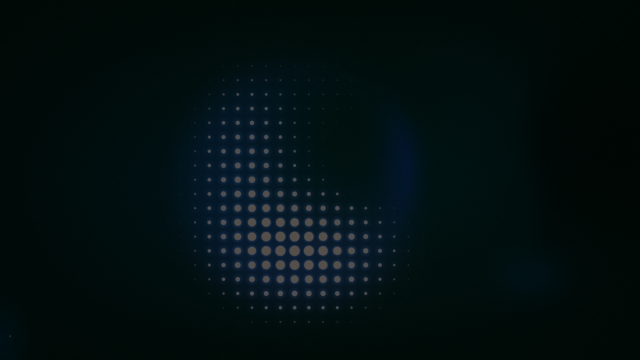
This background is drawn by a WebGL 1 fragment shader. Its source:

```glsl
precision highp float;

uniform vec2 u_resolution;

float hash(vec2 p) {
  return fract(sin(dot(p, vec2(12.9898, 78.233))) * 43758.5453);
}

// Soft elliptical spot with the given center and spread
float blob(vec2 p, vec2 center, vec2 spread) {
  vec2 d = (p - center) / spread;
  return exp(-0.5 * dot(d, d));
}

// Halftone dot radius at a grid point
float dotRadius(vec2 p) {
  float r = 0.0134 * blob(p, vec2(-0.037, -0.201), vec2(0.150, 0.106));
  r += 0.0079 * blob(p, vec2(-0.206, 0.025), vec2(0.097, 0.174));
  r += 0.0019 * blob(p, vec2(0.037, 0.245), vec2(0.116, 0.100));
  // Hollow inside the crescent
  float hollow = length((p - vec2(0.15, 0.045)) / vec2(1.1, 1.0));
  r -= 0.0026 * (1.0 - smoothstep(0.08, 0.13, hollow));
  // Stray dots near the lower corners
  r += 0.0028 * blob(p, vec2(-0.87, -0.44), vec2(0.02, 0.03));
  r += 0.0014 * blob(p, vec2(0.57, -0.315), vec2(0.05, 0.012));
  return max(r, 0.0);
}

vec3 backdrop(vec2 p) {
  vec3 color = mix(vec3(0.0, 0.030, 0.018), vec3(0.0, 0.066, 0.053),
                   blob(p, vec2(0.0), vec2(0.55, 0.36)));
  color += vec3(0.0, 0.006, 0.026) * blob(p, vec2(-0.45, -0.02), vec2(0.25, 0.22));
  color += vec3(0.0, 0.010, 0.024) * blob(p, vec2(0.42, 0.05), vec2(0.14, 0.25));

  // Shadow at the right side
  float shadow = smoothstep(0.54, 0.64, p.x + 0.02 * sin(p.y * 14.0));
  color *= 1.0 - 0.4 * shadow * blob(p, vec2(0.73, 0.08), vec2(0.25, 0.20));

  // Blue disc with a green hollow
  float disc = 1.0 - smoothstep(0.26, 0.41, length(p - vec2(-0.055, -0.01)));
  float hollow = blob(p, vec2(0.08, 0.12), vec2(0.13, 0.15));
  color += vec3(0.005, 0.018, 0.060) * disc * (1.0 - hollow);

  // Crescent and lower glow
  float rim = 1.0 - smoothstep(0.25, 0.33, length(p - vec2(-0.02, 0.03)));
  color += vec3(0.004, 0.008, 0.085) * rim * blob(p, vec2(0.25, 0.05), vec2(0.05, 0.13));
  color += vec3(0.035, 0.030, 0.075) * blob(p, vec2(-0.04, -0.22), vec2(0.16, 0.09));
  color += vec3(0.010, 0.012, 0.035) * blob(p, vec2(-0.22, 0.02), vec2(0.09, 0.17));

  // Faint blue patches near the lower corners
  color += vec3(0.0, 0.020, 0.048) * blob(p, vec2(0.593, -0.264), vec2(0.07, 0.05));
  color += vec3(0.0, 0.025, 0.055) * blob(p, vec2(-0.89, -0.45), vec2(0.05, 0.07));
  return color;
}

void main() {
  vec2 p = (gl_FragCoord.xy - 0.5 * u_resolution) / u_resolution.y;
  vec3 color = backdrop(p);

  // Halftone grid
  float pitch = 0.0395;
  vec2 offset = vec2(0.217, 0.02);
  vec2 gridPoint = (floor(p / pitch - offset + 0.5) + offset) * pitch;
  float radius = dotRadius(gridPoint);
  float dist = length(p - gridPoint);
  float edge = max(0.8 / u_resolution.y, 0.0012);

  // Blue halo, then the warm gray dot
  float halo = 1.0 - smoothstep(radius * 0.8, 0.0205, dist);
  color += vec3(0.055, 0.060, 0.100) * halo * smoothstep(0.001, 0.011, radius);
  float disk = 1.0 - smoothstep(radius - edge, radius + edge, dist);
  vec3 dotColor = mix(vec3(0.30, 0.31, 0.33), vec3(0.33, 0.31, 0.29),
                      smoothstep(0.004, 0.013, radius));
  color = mix(color, dotColor, disk * smoothstep(0.0005, 0.0045, radius));

  // Fine grain against banding
  color += (hash(floor(p * 288.0)) - 0.5) * 0.005;
  gl_FragColor = vec4(max(color, 0.0), 1.0);
}
```
